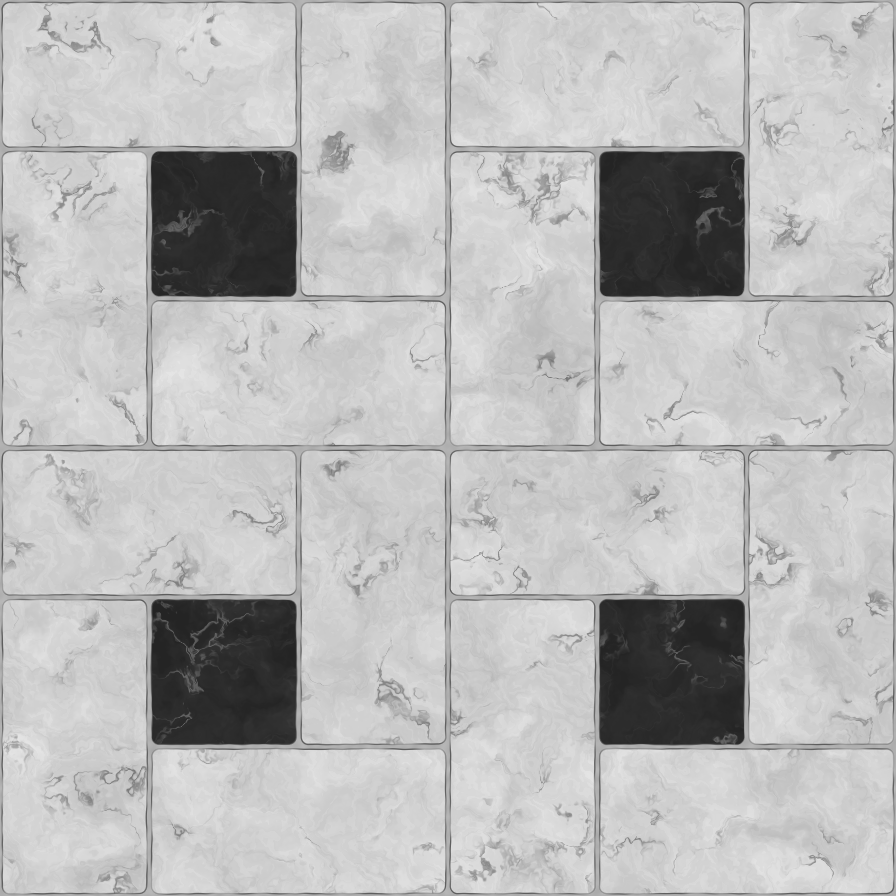
Give the GLSL for this pattern, as a Shadertoy shader.

```glsl
// Pinwheel floor of pale marble slabs around dark square insets, with thin worn joints.
#define REPEATS 2.0        // pinwheels across and down
#define JOINT 0.016        // half the joint width, in cells
#define CORNER 0.05        // corner radius, in cells
#define WOBBLE 0.007       // unevenness of the slab edges
#define HAIRLINE 0.0045    // half width of the dark edge crack
#define PALE_TONE 0.825
#define DARK_TONE 0.165
#define GROUT_TONE 0.69
#define CRACK_TONE 0.27
#define VEIN_DEPTH 0.27
#define SPAN (3.0 * REPEATS) // cells across the canvas

float hash(vec2 cell, float seed) {
    vec3 v = fract(vec3(cell, seed) * vec3(0.1031, 0.1030, 0.0973));
    v += dot(v, v.yzx + 33.33);
    return fract((v.x + v.y) * v.z);
}

float cornerSlope(vec2 cell, vec2 offset, float period, float seed) {
    float angle = 6.2832 * hash(mod(cell, period), seed);
    return dot(vec2(cos(angle), sin(angle)), offset);
}

// Gradient noise that wraps after a whole number of lattice cells
float noise(vec2 p, float period, float seed) {
    vec2 i = floor(p), f = p - i;
    vec2 u = f * f * f * (f * (f * 6.0 - 15.0) + 10.0);
    vec2 e = vec2(1.0, 0.0);
    float low = mix(cornerSlope(i, f, period, seed),
                    cornerSlope(i + e.xy, f - e.xy, period, seed), u.x);
    float high = mix(cornerSlope(i + e.yx, f - e.yx, period, seed),
                     cornerSlope(i + e.xx, f - e.xx, period, seed), u.x);
    return mix(low, high, u.y);
}

float fbm(vec2 p, float period, float seed) {
    float sum = 0.0, amp = 1.0;
    for (int k = 0; k < 5; k++) {
        sum += amp * noise(p, period, seed);
        p *= 2.0;
        period *= 2.0;
        amp *= 0.53;
        seed += 17.0;
    }
    return sum;
}

float roundedBox(vec2 p, vec2 halfSize) {
    vec2 q = abs(p) - halfSize + CORNER;
    return length(max(q, 0.0)) + min(max(q.x, q.y), 0.0) - CORNER;
}

// Ridge of the warped noise: 1 on a vein, 0 away from it
float veins(vec2 p, float period, float seed, float width) {
    float ridge = 1.0 - smoothstep(0.0, width, abs(fbm(p, period, seed)));
    return ridge * ridge;
}

float paleMarble(vec2 p, vec2 warp, float seed) {
    float cloud = fbm(p * 2.0 + warp * 0.7, SPAN * 2.0, seed + 3.0);
    float stain = smoothstep(0.0, 0.7, fbm(p + warp * 0.5, SPAN, seed + 7.0));
    float patches = smoothstep(0.02, 0.55, fbm(p * 2.0 + warp * 0.3, SPAN * 2.0, seed + 11.0));
    float vein = veins(p * 2.0 + warp * 0.8, SPAN * 2.0, seed + 19.0, 0.17);
    // Slanted flakes
    vec2 slant = vec2(16.0 * p.x + 8.0 * p.y, 8.0 * p.y);
    float flake = smoothstep(0.06, 0.16, noise(slant + warp * 5.0, SPAN * 4.0, seed + 23.0));
    float tone = PALE_TONE + 0.075 * cloud + 0.018 * (flake - 0.3) - 0.05 * stain;
    tone += 0.015 * (hash(vec2(3.0, 5.0), seed) - 0.5);
    return min(tone, 0.9) - VEIN_DEPTH * vein * patches - 0.025 * vein;
}

float darkMarble(vec2 p, vec2 warp, float seed) {
    float cloud = fbm(p * 2.0 + warp, SPAN * 2.0, seed + 3.0);
    float patches = smoothstep(-0.1, 0.5, fbm(p * 2.0, SPAN * 2.0, seed + 11.0));
    float vein = veins(p * 2.0 + warp * 0.6, SPAN * 2.0, seed + 19.0, 0.13);
    return DARK_TONE + 0.055 * max(cloud, -0.4) + 0.2 * vein * patches + 0.02 * vein;
}

void mainImage(out vec4 fragColor, in vec2 fragCoord) {
    vec2 p = fragCoord / iResolution.xy * SPAN;
    float pixel = SPAN / iResolution.y;
    vec2 pinwheel = floor(p / 3.0);

    // Nearest piece: centre inset, then four slabs by quarter turns
    vec2 local = mod(p, 3.0) - 1.5;
    float dist = roundedBox(local, vec2(0.5 - JOINT));
    float piece = 0.0;
    for (int k = 1; k <= 4; k++) {
        float slab = roundedBox(local - vec2(0.5, -1.0), vec2(1.0, 0.5) - JOINT);
        if (slab < dist) {
            dist = slab;
            piece = float(k);
        }
        local = vec2(local.y, -local.x);
    }
    float seed = 29.0 * (piece + 5.0 * (pinwheel.x + REPEATS * pinwheel.y)) + 1.0;

    // Uneven edge of each piece
    dist += WOBBLE * (noise(p * 3.0, SPAN * 3.0, seed) + 0.6 * noise(p * 12.0, SPAN * 12.0, seed));

    // Stone
    vec2 warp = vec2(fbm(p * 2.0, SPAN * 2.0, seed + 31.0), fbm(p * 2.0, SPAN * 2.0, seed + 47.0));
    float stone = piece < 0.5 ? darkMarble(p, warp, seed) : paleMarble(p, warp, seed);

    // Grout and broken hairline cracks
    float grout = GROUT_TONE + 0.06 * noise(p * 16.0, SPAN * 16.0, 2.0);
    float tone = mix(stone, grout, clamp(dist / pixel + 0.5, 0.0, 1.0));
    float crack = clamp((HAIRLINE - abs(dist)) / pixel + 0.5, 0.0, 1.0);
    float broken = smoothstep(-0.3, 0.25, noise(p * 5.0, SPAN * 5.0, seed + 61.0));
    tone = mix(tone, CRACK_TONE, crack * mix(0.25, 0.8, broken));

    fragColor = vec4(vec3(tone), 1.0);
}
```
